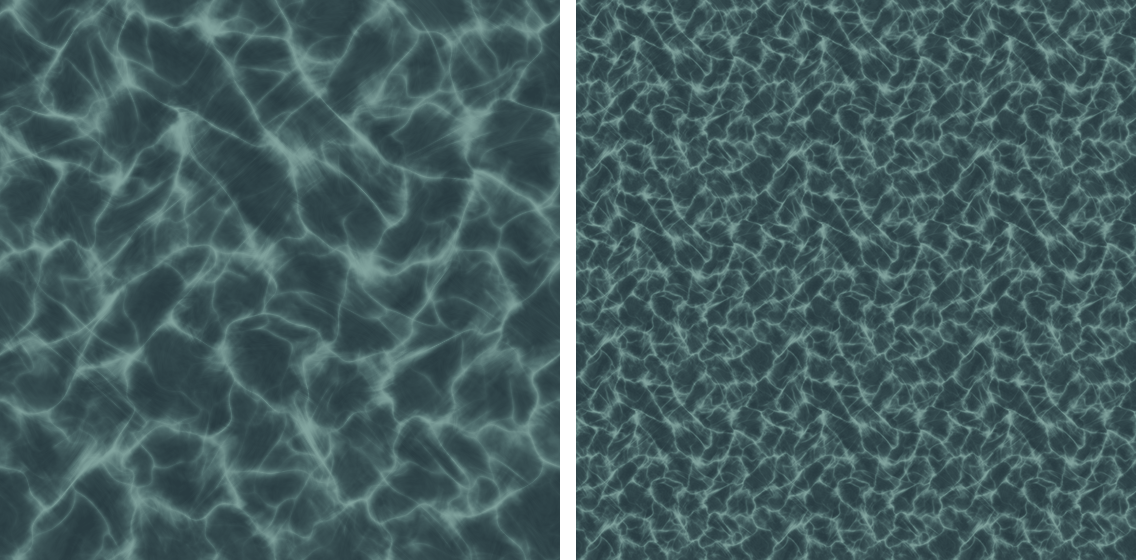
Left: one tile. Right: repeated 3 by 3.
Write a WebGL 2 fragment shader that draws this texture.

```glsl
#version 300 es
precision highp float;
precision highp int;

// Light caustics on dark teal water: a net of soft bright ridges around
// rounded cells, with fainter filaments and haze. Soft cellular noise draws
// the ridges, wrapped sines bend and fade them, so the square tiles.

uniform vec2 u_resolution;
out vec4 fragColor;

const float TAU = 6.2831853;

// Two random values for a lattice cell
vec2 hash2(vec2 cell, float seed) {
  uvec3 h = uvec3(cell.x, cell.y, seed) * uvec3(1597u, 3571u, 7919u);
  uint n = h.x ^ (h.y << 7) ^ (h.z << 13);
  n = (n ^ (n >> 15)) * 73471u + 9173u;
  n = (n ^ (n >> 13)) * 59369u;
  n ^= n >> 16;
  return vec2(n & 65535u, (n * 40503u) >> 16) / 65535.0;
}

// Bends space with sines of whole frequencies, without folding it
vec2 warp(vec2 p, float bend, float seed) {
  float freq = 1.0;
  for (int i = 0; i < 5; i++) {
    vec2 phase = seed + float(i) * vec2(2.3, 3.9) + vec2(0.0, 1.7);
    p += bend / (TAU * freq) * sin(TAU * freq * p.yx + phase);
    freq *= 2.0;
  }
  return p;
}

// Layered sines on skewed whole-number axes, about -1 to 1
float turbulence(vec2 p, float freq, float seed) {
  float value = 0.0;
  float amp = 0.65;
  for (int i = 0; i < 4; i++) {
    vec2 phase = seed + float(i) * vec2(1.9, 4.1);
    p += 0.11 / freq * sin(TAU * freq * p.yx + phase);
    vec2 wave = TAU * freq * vec2(p.x + 2.0 * p.y, 2.0 * p.x - p.y) + phase;
    value += amp * sin(wave.x) * sin(wave.y);
    amp *= 0.55;
    freq *= 2.0;
  }
  return value;
}

// Soft cell borders: 1 on an edge, about 2 where three cells meet
float ridges(vec2 uv, float cells, float sharpness, float seed) {
  vec2 p = uv * cells;
  vec2 home = floor(p);
  float nearest = 10.0;
  float total = 0.0;
  for (int y = -2; y <= 2; y++) {
    for (int x = -2; x <= 2; x++) {
      vec2 cell = home + vec2(x, y);
      vec2 wrapped = floor(mod(cell + 0.5, cells));
      float d = distance(p, cell + 0.04 + 0.92 * hash2(wrapped, seed));
      nearest = min(nearest, d);
      total += exp(-sharpness * d);
    }
  }
  return max(total * exp(sharpness * nearest) - 1.0, 0.0);
}

vec3 waterColour(float light) {
  vec3 deep = vec3(0.160, 0.236, 0.258);
  vec3 mid = vec3(0.320, 0.440, 0.440);
  vec3 bright = vec3(0.520, 0.655, 0.632);
  vec3 colour = mix(deep, mid, clamp(light * 2.0, 0.0, 1.0));
  return mix(colour, bright, clamp(light * 2.0 - 1.0, 0.0, 1.0));
}

void main() {
  vec2 uv = gl_FragCoord.xy / u_resolution;
  vec2 bent = warp(uv, 0.36, 1.0);
  vec2 twisted = warp(uv, 0.46, 4.6);

  // Slow changes of line width and brightness
  float width = smoothstep(-0.6, 0.7, turbulence(uv, 2.0, 5.3));
  float strength = smoothstep(-0.7, 0.6, turbulence(uv, 3.0, 0.8));
  float patches = smoothstep(-0.3, 0.6, turbulence(uv, 1.0, 2.9));

  // Main net, its glow and the finer filaments
  float net = ridges(bent, 7.0, mix(15.0, 6.5, width), 3.0);
  float glow = pow(net, 0.4);
  float joints = max(net - 0.75, 0.0);
  float threads = ridges(twisted, 10.0, 11.0, 11.0);
  float wisps = ridges(twisted + 0.3 * (bent - uv), 17.0, 8.0, 23.0);

  float light = net * mix(0.25, 0.85, strength) + 0.35 * joints;
  light += threads * mix(0.08, 0.48, patches);
  light += wisps * glow * mix(0.06, 0.25, width);
  light += 0.20 * glow * patches;

  // Cloudy depth and fine mottling
  light *= 1.0 + 0.22 * turbulence(bent, 9.0, 6.1);
  light += 0.04 + 0.06 * turbulence(bent, 2.0, 1.4);
  light += 0.025 * turbulence(twisted, 17.0, 3.7);

  float exposed = 1.0 - exp(-1.25 * max(light, 0.0));
  fragColor = vec4(waterColour(exposed), 1.0);
}
```
